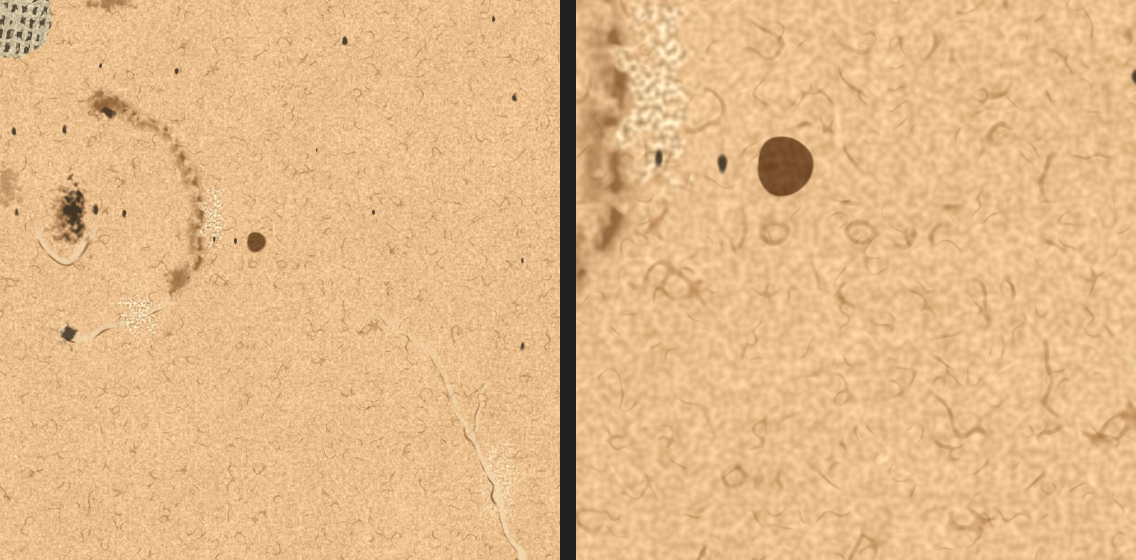
Left: the whole. Right: its middle third, enlarged.
Give the GLSL for this texture, as a WebGL 2 fragment shader.

```glsl
#version 300 es
precision highp float;

#define PAPER vec3(0.922, 0.752, 0.556)
#define STAIN vec3(0.51, 0.33, 0.17)
#define SPOT vec3(0.47, 0.31, 0.17)
#define INK vec3(0.20, 0.16, 0.11)
#define PALE vec3(0.95, 0.85, 0.69)
#define MESH vec3(0.80, 0.74, 0.61)
#define GRAIN 0.15
#define FIBRE 0.13
#define RING_CENTRE vec2(0.143, 0.61)
#define RING_RADIUS 0.21
#define SPECK_CELLS 20.0
#define SPECK_CHANCE 0.06

uniform vec2 u_resolution;
out vec4 fragColor;

vec2 hash2(vec2 cell) {
    uvec2 v = uvec2(ivec2(cell)) * 1664525u + 1013904223u;
    v.x += v.y * 1664525u;
    v.y += v.x * 1664525u;
    v ^= v >> 16u;
    v.x += v.y * 1664525u;
    v.y += v.x * 1664525u;
    v ^= v >> 16u;
    return vec2(v & 65535u) / 65536.0;
}

float corner(vec2 cell, vec2 offset) {
    float a = 6.2832 * hash2(cell).x;
    return dot(vec2(cos(a), sin(a)), offset);
}

float gradientNoise(vec2 p) {
    vec2 i = floor(p), f = p - i;
    vec2 w = f * f * f * (f * (f * 6.0 - 15.0) + 10.0);
    vec2 e = vec2(1.0, 0.0);
    return mix(mix(corner(i, f), corner(i + e, f - e), w.x),
               mix(corner(i + e.yx, f - e.yx), corner(i + 1.0, f - 1.0), w.x), w.y);
}

float segment(vec2 p, vec2 a, vec2 b) {
    vec2 d = b - a;
    return length(p - a - d * clamp(dot(p - a, d) / dot(d, d), 0.0, 1.0));
}

// Soft elliptical patch with a ragged border
float blotch(vec2 p, vec2 centre, vec2 size, float rough) {
    return 1.0 - smoothstep(0.3, 1.2, length((p - centre) / size) + rough);
}

float line(float d, float width) {
    return 1.0 - smoothstep(0.3 * width, 1.3 * width, abs(d));
}

// Short curled fibres: zero lines of noise, cut into pieces
float fibres(vec2 p, float scale) {
    float thread = 1.0 - smoothstep(0.02, 0.1, abs(gradientNoise(p * scale)));
    return thread * smoothstep(0.08, 0.35, gradientNoise(p * scale * 0.8 + 37.0));
}

float creaseDistance(vec2 p) {
    const vec2 path[6] = vec2[6](vec2(0.664, 0.453), vec2(0.78, 0.362), vec2(0.833, 0.232),
                                 vec2(0.885, 0.14), vec2(0.898, 0.075), vec2(0.935, -0.01));
    float d = segment(p, vec2(0.866, 0.316), vec2(0.846, 0.232));
    for (int i = 0; i < 5; i++) d = min(d, segment(p, path[i], path[i + 1]));
    return d;
}

void main() {
    vec2 p = gl_FragCoord.xy / u_resolution.y;
    float aa = 1.0 / u_resolution.y;

    // Paper tone, grain and fibres
    float fine = gradientNoise(p * 230.0);
    float medium = gradientNoise(p * 115.0 + 11.0);
    float rough = gradientNoise(p * 60.0 + 5.0) + 0.6 * gradientNoise(p * 130.0 + 71.0);
    float grain = 0.7 * fine + 0.5 * medium + 0.2 * gradientNoise(p * 30.0) + 0.14 * gradientNoise(p * 6.0);
    vec3 col = PAPER + GRAIN * grain * vec3(0.95, 1.0, 1.15);
    col -= FIBRE * (fibres(p, 44.0) + 0.7 * fibres(p + 3.0, 75.0)) * vec3(0.9, 1.0, 1.0);
    col += 0.04 * fibres(p + 8.0, 50.0);

    // Crease: raised pale edge beside a thin shadow
    vec2 bent = p + 0.014 * vec2(gradientNoise(p * 28.0), gradientNoise(p * 28.0 + 19.0));
    float fold = mix(1.0, 0.4, smoothstep(0.1, 0.4, p.y));
    float broken = smoothstep(-0.25, 0.2, gradientNoise(p * 35.0 + 50.0));
    float crush = blotch(p, vec2(0.892, 0.14), vec2(0.035, 0.075), rough);
    col = mix(col, PALE + 0.3 * fine, 0.5 * crush);
    col = mix(col, PALE, 0.8 * fold * line(creaseDistance(bent), 0.005));
    col = mix(col, STAIN, 0.75 * fold * broken * line(creaseDistance(bent + vec2(0.005, 0.003)), 0.002));

    // Ring stain: brown on the right, scuffed and pale below
    vec2 q = p - RING_CENTRE;
    float angle = atan(q.y, q.x);
    float off = length(q) - RING_RADIUS + 0.025 * gradientNoise(p * 14.0);
    float brown = smoothstep(-0.75, -0.45, angle) * (1.0 - smoothstep(1.35, 1.6, angle));
    float scuffed = smoothstep(-1.9, -1.7, angle) * (1.0 - smoothstep(-0.9, -0.6, angle));
    col = mix(col, STAIN, 0.5 * brown * line(off, 0.017) * smoothstep(-0.5, 0.45, rough + 0.12));
    col = mix(col, STAIN, 0.6 * brown * line(off - 0.005, 0.005) * smoothstep(-0.1, 0.3, rough));
    col = mix(col, PALE, 0.6 * scuffed * line(off + 0.006, 0.008));
    col = mix(col, STAIN, 0.75 * scuffed * broken * line(off, 0.0025));
    col = mix(col, STAIN, 0.35 * broken * smoothstep(1.4, 1.6, angle) * (1.0 - smoothstep(1.8, 2.1, angle)) * line(off, 0.002));
    col = mix(col, STAIN, 0.8 * blotch(p, vec2(0.187, 0.808), vec2(0.034, 0.018), rough));
    col = mix(col, INK, 0.7 * blotch(p, vec2(0.197, 0.801), vec2(0.018, 0.008), rough));
    col = mix(col, STAIN, 0.6 * blotch(p, vec2(0.316, 0.503), vec2(0.02, 0.026), rough));
    float scuff = max(blotch(p, vec2(0.247, 0.44), vec2(0.034, 0.042), rough),
                      blotch(p, vec2(0.38, 0.61), vec2(0.022, 0.055), rough));
    col = mix(col, PALE - 0.04 + 0.45 * fine, 0.7 * scuff);
    col = mix(col, INK, 0.8 * blotch(p, vec2(0.121, 0.401), vec2(0.016, 0.018), rough));

    // Torn centre with a curved lip under it
    vec2 lip = p - vec2(0.118, 0.592);
    float lower = 1.0 - smoothstep(-0.025, 0.025, lip.y);
    float lipOff = length(lip) - 0.058 + 0.02 * gradientNoise(p * 22.0);
    col = mix(col, PALE, 0.7 * lower * line(lipOff + 0.007, 0.009));
    col = mix(col, STAIN, 0.6 * lower * broken * line(lipOff, 0.003));
    col = mix(col, STAIN, 0.6 * blotch(p, vec2(0.126, 0.615), vec2(0.036, 0.058), rough));
    col = mix(col, INK, 0.85 * blotch(p, vec2(0.13, 0.624), vec2(0.019, 0.045), rough));
    col = mix(col, STAIN, 0.4 * blotch(p, vec2(0.015, 0.665), vec2(0.022, 0.035), rough));
    col = mix(col, STAIN, 0.6 * blotch(p, vec2(0.2, 0.995), vec2(0.04, 0.012), rough));

    // Scattered dark specks, mostly in the upper half
    vec2 cell = floor(p * SPECK_CELLS), chance = hash2(cell + 400.0);
    vec2 speck = fract(p * SPECK_CELLS) - 0.3 - 0.4 * hash2(cell + 900.0);
    float keep = step(chance.x, SPECK_CHANCE * smoothstep(0.3, 0.75, p.y));
    float speckSize = mix(0.06, 0.13, chance.y);
    col = mix(col, INK, 0.85 * keep * blotch(speck, vec2(0.0), speckSize * vec2(0.8, 1.5), 0.7 * rough));

    // Solid round spot
    float spot = length(p - vec2(0.458, 0.568)) - 0.0175 + 0.003 * gradientNoise(p * 50.0);
    col = mix(col, SPOT + 0.08 * grain, 1.0 - smoothstep(-1.5 * aa, 1.5 * aa, spot));

    // Round mesh patch: pale threads over dark gaps
    vec2 weave = (p + 0.006 * rough) * mat2(1.0, -0.2, 0.08, 1.0) * vec2(56.0, 42.0);
    vec2 gap = abs(fract(weave) - 0.5);
    float hole = (1.0 - smoothstep(0.17, 0.32, gap.x)) * (1.0 - smoothstep(0.28, 0.42, gap.y));
    vec3 mesh = mix(MESH + 0.25 * grain, INK + 0.05, 0.85 * hole * smoothstep(-0.5, 0.1, rough));
    float rim = length(p - vec2(0.02, 0.971)) - 0.074 + 0.006 * rough;
    col = mix(col, mesh, 1.0 - smoothstep(-0.004, 0.003, rim));

    fragColor = vec4(clamp(col, 0.0, 1.0), 1.0);
}
```
